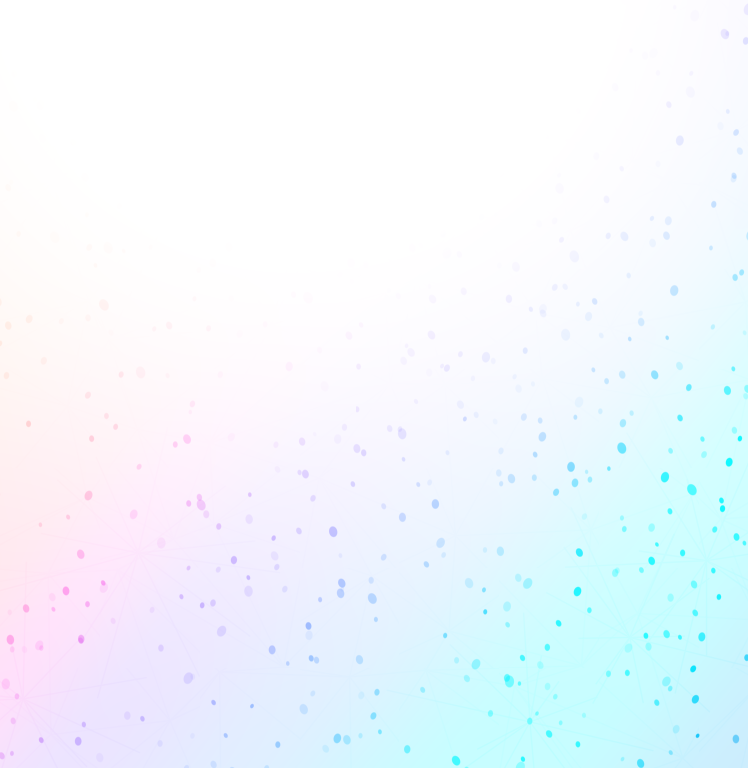
A WebGL 2 fragment shader for this background:

```glsl
#version 300 es
precision highp float;
// Pale network backdrop: a diagonal spectrum from peach to cyan that fades
// to white around a point near the top, overlaid with hashed grids of small
// tilted ovals and a faint web of threads and fans.

uniform vec2 u_resolution;
out vec4 fragColor;

// Sine-free hash, two values in 0..1
vec2 hash22(vec2 p) {
    vec3 q = fract(p.xyx * vec3(0.1031, 0.1030, 0.0973));
    q += dot(q, q.yzx + 33.33);
    return fract((q.xx + q.yz) * q.zy);
}

mat2 rotation(float a) {
    float c = cos(a), s = sin(a);
    return mat2(c, s, -s, c);
}

// Vivid colour along the diagonal, upper left to lower right
vec3 spectrum(float t) {
    vec3 c = vec3(1.0, 0.62, 0.46);
    c = mix(c, vec3(1.0, 0.52, 0.66), smoothstep(-0.50, -0.22, t));
    c = mix(c, vec3(1.0, 0.44, 0.92), smoothstep(-0.24, -0.08, t));
    c = mix(c, vec3(0.66, 0.52, 1.0), smoothstep(-0.10, 0.09, t));
    c = mix(c, vec3(0.46, 0.70, 1.0), smoothstep(0.08, 0.34, t));
    c = mix(c, vec3(0.00, 0.97, 1.0), smoothstep(0.30, 0.62, t));
    return mix(c, vec3(0.10, 0.68, 0.97), smoothstep(0.72, 1.0, t));
}

// Antialiased hairline between a and b
float thread(vec2 p, vec2 a, vec2 b, float pixel) {
    vec2 ab = b - a;
    float h = clamp(dot(p - a, ab) / dot(ab, ab), 0.0, 1.0);
    return 1.0 - smoothstep(0.0, 0.0008 + pixel, length(p - a - ab * h));
}

// Threads from one jittered node per cell to its neighbours
float web(vec2 p, float pixel) {
    float cell = 0.13, lines = 0.0;
    vec2 id = floor(p / cell);
    vec2 node = (id + hash22(id + 71.0)) * cell;
    for (int k = 0; k < 9; k++) {
        vec2 n = id + vec2(k % 3 - 1, k / 3 - 1);
        vec2 other = (n + hash22(n + 71.0)) * cell;
        if (k != 4) lines = max(lines, thread(p, node, other, pixel));
    }
    return lines;
}

// Rays of uneven length spreading from a few hubs
float fans(vec2 p, float pixel) {
    vec2 hubs[5] = vec2[5](vec2(0.03, 0.09), vec2(0.18, 0.28),
        vec2(0.69, 0.06), vec2(0.92, 0.27), vec2(0.82, 0.17));
    float lines = 0.0;
    for (int i = 0; i < 5; i++) {
        for (int k = 0; k < 12; k++) {
            vec2 h = hash22(vec2(k, i) + 19.0);
            float angle = (float(k) + h.x) * 0.5236;
            vec2 ray = vec2(cos(angle), sin(angle)) * mix(0.06, 0.21, h.y);
            lines = max(lines, thread(p, hubs[i], hubs[i] + ray, pixel));
        }
    }
    return lines;
}

// Coverage of one layer of scattered ovals
float dots(vec2 p, float cell, float radius, float seed, float density, float pixel) {
    mat2 turn = rotation(0.4 + seed * 0.37);
    vec2 g = turn * p / cell + seed * 17.3;
    vec2 id = floor(g) + 200.0;
    vec2 place = mix(vec2(0.14), vec2(0.86), hash22(id + seed * 7.0));
    vec2 look = hash22(id + 53.0 + seed);
    vec2 pick = hash22(id + 131.0 + seed);
    vec2 q = transpose(turn) * ((fract(g) - place) * cell);
    q = rotation(look.x - 0.5) * q * vec2(1.15, 0.88);
    float size = radius * mix(0.7, 1.15, look.y);
    float oval = 1.0 - smoothstep(-pixel, pixel, length(q) - size);
    return oval * step(pick.x, density) * mix(0.15, 1.0, pick.y);
}

void main() {
    vec2 uv = gl_FragCoord.xy / u_resolution;
    vec2 p = gl_FragCoord.xy / u_resolution.y;
    float pixel = 0.8 / u_resolution.y;

    // Spectrum wash, white around the upper centre
    vec3 hue = spectrum(uv.x - 0.85 * uv.y);
    float fade = smoothstep(0.38, 1.1, distance(uv, vec2(0.41, 1.08)));
    vec3 color = mix(vec3(1.0), hue, 0.22 * fade);

    // Faint threads
    float lines = 0.5 * web(p, pixel) + fans(p, pixel);
    color = mix(color, hue, 0.055 * fade * min(lines, 1.0));

    // Three layers of ovals, large to small
    float strength = min(1.0, 1.25 * fade) * mix(0.55, 1.0, uv.x);
    float density = mix(0.34, 0.56, uv.x);
    for (int i = 0; i < 3; i++) {
        float k = float(i);
        float cover = dots(p, 0.066 - 0.011 * k, 0.0061 - 0.0013 * k, k + 1.0, density, pixel);
        color = mix(color, hue, cover * strength);
    }
    fragColor = vec4(color, 1.0);
}
```
